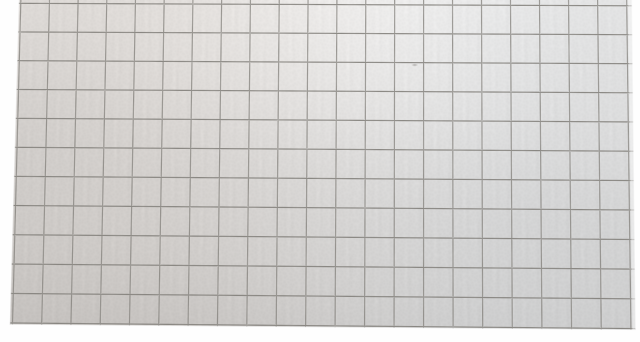
A Shadertoy shader for this pattern:

```glsl
const vec2  CELLS = vec2(21.0, 11.0);           // cells across and down
const vec2  LEFT_LINE   = vec2(0.0326, 0.0188); // x at canvas top, bottom
const vec2  RIGHT_LINE  = vec2(0.9792, 0.9861);
const vec2  TOP_LINE    = vec2(0.0095, 0.0170); // depth at canvas left, right
const vec2  BOTTOM_LINE = vec2(0.9440, 0.9610);
const vec2  LEFT_EDGE   = vec2(0.0299, 0.0150);
const vec2  RIGHT_EDGE  = vec2(0.9870, 0.9930);
const vec2  BOTTOM_EDGE = vec2(0.9480, 0.9640);
const float LENS_BOW    = 0.045;                // bend of the grid, in cells
const float LINE_HALF   = 0.0018;               // in canvas heights
const vec2  LINE_INK    = vec2(0.78, 0.92);     // vertical, horizontal strength
const vec3  INK         = vec3(0.51, 0.50, 0.48);
const vec3  BACKDROP    = vec3(0.995);
const vec3  WARM_TINT   = vec3(1.012, 0.995, 0.980);
const vec3  COOL_TINT   = vec3(0.998, 1.000, 1.002);
const float GRAIN_SCALE = 110.0;
const float GRAIN       = 0.022;
const float GHOST       = 0.007;                // show-through stripes
const vec2  SPECK       = vec2(0.648, 0.190);

vec2 hash2(vec2 p) {
    vec3 q = fract(p.xyx * vec3(0.1031, 0.1030, 0.0973));
    q += dot(q, q.yzx + 33.33);
    return fract((q.xx + q.yz) * q.zy);
}

// Distance to the nearest scattered point
float cellular(vec2 p) {
    vec2 cell = floor(p), local = fract(p);
    float nearest = 2.0;
    for (int j = -1; j <= 1; j++)
        for (int i = -1; i <= 1; i++) {
            vec2 offset = vec2(i, j);
            vec2 delta = offset + hash2(cell + offset) - local;
            nearest = min(nearest, dot(delta, delta));
        }
    return sqrt(nearest);
}

// Coverage of a thin line that keeps its weight at any resolution
float lineCoverage(float dist, float halfWidth, float pixel) {
    return clamp((halfWidth + 0.5 * pixel - dist) / pixel,
                 0.0, min(1.0, 2.0 * halfWidth / pixel));
}

float inside(float signedDist, float pixel) {
    return smoothstep(-pixel, pixel, signedDist);
}

// Soft light from above, strongest right of centre
vec3 paperColor(vec2 uv, vec2 p, float column) {
    float spread = (uv.x - 0.58) / 0.28;
    float glow = exp(-spread * spread) * (0.35 + 0.65 * uv.y);
    float light = 0.755 + 0.10 * uv.y + 0.04 * uv.x + 0.05 * glow;
    light += 0.007 * sin(5.0 * uv.x + 3.0 * uv.y) * sin(7.0 * uv.y - 2.0 * uv.x);

    // Faint printing from the back and fibrous grain
    float stripes = sin(18.85 * column + 0.6) + 0.6 * sin(31.4 * column + 1.7);
    float broken = 0.6 + 0.4 * sin(23.0 * p.y + 4.0 * column);
    light += GHOST * stripes * broken;
    light += GRAIN * (cellular(p * GRAIN_SCALE) - 0.5);
    return light * mix(WARM_TINT, COOL_TINT, smoothstep(0.15, 0.85, uv.x));
}

void mainImage(out vec4 fragColor, in vec2 fragCoord) {
    vec2 uv = fragCoord / iResolution.xy;
    float aspect = iResolution.x / iResolution.y;
    float pixel = 1.0 / iResolution.y;
    float depth = 1.0 - uv.y;
    vec2 p = vec2(uv.x * aspect, uv.y);

    // Perspective grid coordinates
    vec2 start = vec2(mix(LEFT_LINE.x, LEFT_LINE.y, depth),
                      mix(TOP_LINE.x, TOP_LINE.y, uv.x));
    vec2 end = vec2(mix(RIGHT_LINE.x, RIGHT_LINE.y, depth),
                    mix(BOTTOM_LINE.x, BOTTOM_LINE.y, uv.x));
    vec2 along = (vec2(uv.x, depth) - start) / (end - start);
    vec2 grid = along * CELLS + LENS_BOW * 4.0 * along * (1.0 - along);
    vec2 pitch = (end - start) / CELLS * vec2(aspect, 1.0);
    vec2 dist = abs(fract(grid + 0.5) - 0.5) * pitch;

    // Paper with uneven ruled ink
    vec3 color = paperColor(uv, p, grid.x);
    vec2 lineId = floor(grid + 0.5);
    vec2 wear = 0.93 + 0.07 * sin(grid.yx * 2.3 + lineId * 4.7)
                            * sin(grid.yx * 5.9 + lineId * 1.9);
    vec2 ink = LINE_INK * wear * vec2(lineCoverage(dist.x, LINE_HALF, pixel),
                                      lineCoverage(dist.y, LINE_HALF, pixel));
    color = mix(color, INK, max(ink.x, ink.y));

    // Small stray mark
    vec2 mark = (vec2(uv.x, depth) - SPECK) * vec2(aspect, 1.0);
    float markDist = length(mark * vec2(0.45, 1.0)) - 0.0025;
    color = mix(color, INK, 0.5 * (1.0 - inside(markDist, pixel)));

    // Pale right margin, then the cut edges
    float margin = smoothstep(0.0, 0.004, uv.x - end.x);
    color = mix(color, BACKDROP, 0.5 * margin);
    float leftCut = (uv.x - mix(LEFT_EDGE.x, LEFT_EDGE.y, depth)) * aspect;
    float rightCut = (mix(RIGHT_EDGE.x, RIGHT_EDGE.y, depth) - uv.x) * aspect;
    float bottomCut = mix(BOTTOM_EDGE.x, BOTTOM_EDGE.y, uv.x) - depth;
    float sheet = inside(min(min(leftCut, rightCut), bottomCut), pixel);
    fragColor = vec4(mix(BACKDROP, color, sheet), 1.0);
}
```
